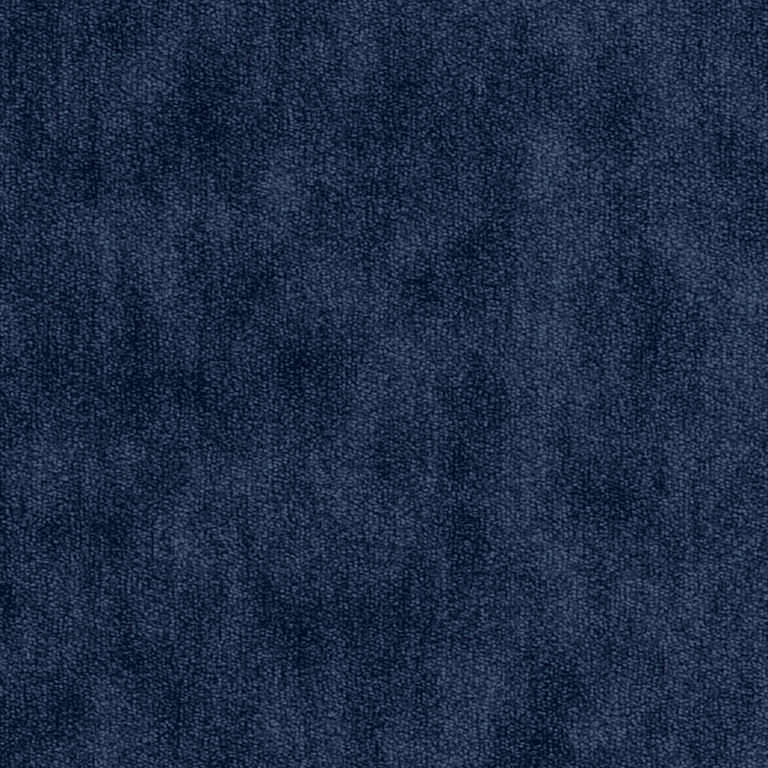
A WebGL 1 fragment shader for this texture:

```glsl
precision highp float;
// Navy chenille fabric: fine slanted stitches under soft, cloudy pile shading.

uniform vec2 u_resolution;

#define STITCHES vec2(146.0, 182.0) // columns and rows across the canvas
#define STITCH_SIZE vec2(0.84, 0.62) // radii in cells
#define LEAN 0.6                    // mean slant in radians
#define JITTER 0.5
#define GRAIN 0.88                  // stitch contrast
#define FIBRE 0.7                   // fine thread contrast
#define CLOUD 0.31                  // pile shading contrast
#define STREAK 0.18                 // vertical streak contrast
#define SIDE_LIGHT 0.16             // brightening from left to right
#define BASE_TONE 0.43
#define DARK_NAVY vec3(0.020, 0.070, 0.160)
#define LIGHT_NAVY vec3(0.250, 0.320, 0.420)

vec2 hash2(vec2 p) {
  vec3 q = fract(p.xyx * vec3(0.1031, 0.1030, 0.0973));
  q += dot(q, q.yzx + 33.33);
  return fract((q.xx + q.yz) * q.zy);
}

float cornerSlope(vec2 cell, vec2 corner, vec2 f) {
  float angle = 6.2832 * hash2(cell + corner).x;
  return dot(vec2(cos(angle), sin(angle)), f - corner);
}

float gradientNoise(vec2 p) {
  vec2 cell = floor(p);
  vec2 f = fract(p);
  vec2 u = f * f * f * (f * (f * 6.0 - 15.0) + 10.0);
  float low = mix(cornerSlope(cell, vec2(0.0, 0.0), f),
                  cornerSlope(cell, vec2(1.0, 0.0), f), u.x);
  float high = mix(cornerSlope(cell, vec2(0.0, 1.0), f),
                   cornerSlope(cell, vec2(1.0, 1.0), f), u.x);
  return mix(low, high, u.y);
}

// Layered noise for the brushed patches, ragged down to a few stitches
float clouds(vec2 p) {
  float sum = 0.0;
  float weight = 1.0;
  for (int i = 0; i < 5; i++) {
    sum += weight * gradientNoise(p);
    p = mat2(1.8, 0.3, -0.3, 1.8) * p + 17.3;
    weight *= 0.75;
  }
  return sum;
}

// Brightest of the nearby stitches; every other column is shifted half a row
float stitches(vec2 p) {
  float brightest = 0.0;
  for (int i = -1; i <= 1; i++) {
    float column = floor(p.x) + float(i);
    vec2 q = vec2(p.x, p.y + 0.5 * mod(column, 2.0));
    for (int j = -1; j <= 1; j++) {
      vec2 id = vec2(column, floor(q.y) + float(j));
      vec2 place = hash2(id + 40.0);
      vec2 look = hash2(id + 311.0);
      vec2 d = q - id - 0.5 - JITTER * (place - 0.5);
      float angle = LEAN + 1.3 * (look.x - 0.5);
      float c = cos(angle);
      float s = sin(angle);
      d = vec2(c * d.x - s * d.y, s * d.x + c * d.y);
      float bump = 1.0 - smoothstep(0.05, 1.0, length(d / STITCH_SIZE));
      brightest = max(brightest, bump * mix(0.4, 1.2, look.y));
    }
  }
  return brightest;
}

void main() {
  vec2 uv = gl_FragCoord.xy / u_resolution;

  // Slightly wavy weave
  vec2 bend = vec2(gradientNoise(uv * 18.0), gradientNoise(uv * 18.0 + 50.0));
  float grain = stitches(uv * STITCHES + 0.9 * bend + 8.0);
  float fibre = gradientNoise(uv * vec2(260.0, 270.0) + 5.0);

  // Pile shading
  float cloud = clouds(uv * vec2(8.0, 6.0) + vec2(3.7, 21.4));
  float streak = gradientNoise(uv * vec2(70.0, 7.0) + 90.0);

  float tone = BASE_TONE + GRAIN * (grain - 0.41) + FIBRE * fibre
             + CLOUD * cloud + STREAK * streak + SIDE_LIGHT * (uv.x - 0.5);
  gl_FragColor = vec4(mix(DARK_NAVY, LIGHT_NAVY, clamp(tone, -0.08, 1.2)), 1.0);
}
```
